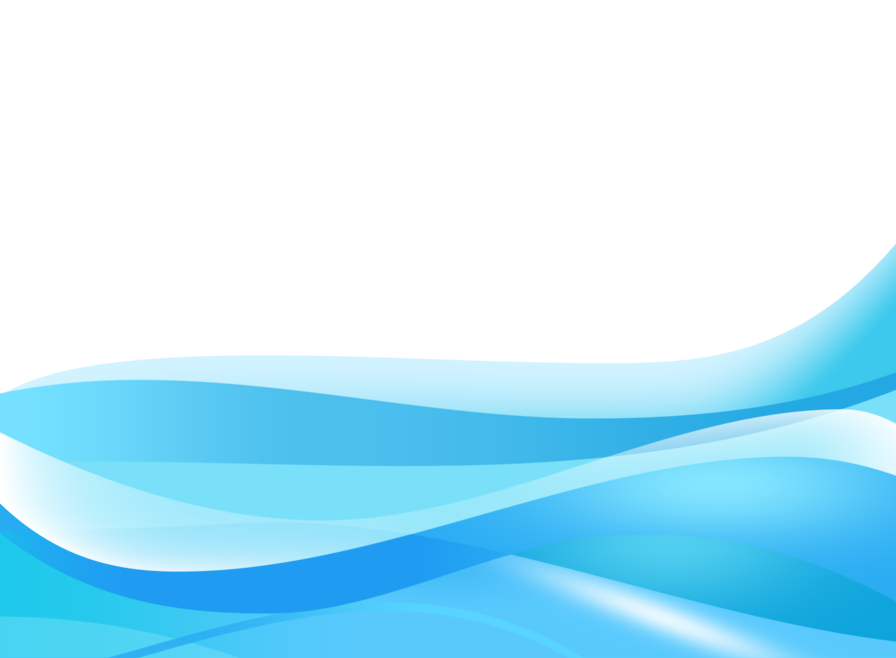
Give the GLSL for this background, as a Shadertoy shader.

```glsl
// Layered blue ribbons sweeping under an empty white sky.
// Each edge is a height curve over x, made of cubic spans and eased rises;
// layers are filled from back to front, then a translucent white sash is added.

const vec3 WHITE      = vec3(1.0);
const vec3 PALE       = vec3(0.82, 0.95, 1.00);
const vec3 PALE_DEEP  = vec3(0.24, 0.79, 0.93);
const vec3 BAND_LEFT  = vec3(0.46, 0.88, 1.00);
const vec3 BAND_MID   = vec3(0.30, 0.75, 0.93);
const vec3 BAND_RIGHT = vec3(0.14, 0.66, 0.89);
const vec3 CYAN       = vec3(0.48, 0.88, 0.98);
const vec3 BLUE       = vec3(0.16, 0.67, 0.95);
const vec3 DEEP_BLUE  = vec3(0.12, 0.61, 0.95);
const vec3 BODY_GLOW  = vec3(0.52, 0.90, 1.00);
const vec3 TEAL       = vec3(0.32, 0.81, 0.94);
const vec3 TEAL_DEEP  = vec3(0.05, 0.64, 0.86);
const vec3 FLOOR_BLUE = vec3(0.35, 0.79, 0.99);
const vec3 FLOOR_TEAL = vec3(0.12, 0.79, 0.92);
const vec3 ARCH_RIGHT = vec3(0.34, 0.84, 1.00);

const float SASH_ALPHA  = 0.22;  // base opacity of the white sash
const float HEM_WIDTH   = 0.034; // softness of its lower white hem
const float ARCH_WIDTH  = 0.013;
const float STREAK_WIDTH = 0.026;

// Cubic height curve over x in [a, b] with four control heights.
float span(float x, float a, float b, vec4 h) {
    float t = clamp((x - a) / (b - a), 0.0, 1.0), s = 1.0 - t;
    return dot(h, vec4(s * s * s, 3.0 * s * s * t, 3.0 * s * t * t, t * t * t));
}

// Drops from the left into a valley, eases up to a crest, then falls away.
// drop: start height, its control height; xs: valley, crest, start of fall.
float swell(float x, vec2 drop, float valley, float crest, vec3 xs, float fall) {
    float left = span(x, 0.0, xs.x, vec4(drop, valley, valley));
    float past = max(x - xs.z, 0.0);
    return left + (crest - valley) * smoothstep(xs.x, xs.y, x) - fall * past * past;
}

// Smooth coverage of the area under a height curve.
float under(float y, float edge) {
    float px = 1.0 / iResolution.y;
    return smoothstep(-px, px, edge - y);
}

float bell(float d, float width) {
    d /= width;
    return exp(-d * d);
}

void mainImage(out vec4 fragColor, in vec2 fragCoord) {
    vec2 p = fragCoord / iResolution.xy;
    float x = p.x, y = p.y;

    // Edges, from top to bottom
    float paleTop = x < 0.68
        ? span(x, 0.0, 0.68, vec4(0.43, 0.485, 0.448, 0.448)) - 0.031 * exp(-18.0 * x)
        : span(x, 0.68, 1.0, vec4(0.448, 0.448, 0.459, 0.63));
    float bandTop = x < 0.66
        ? span(x, 0.0, 0.66, vec4(0.402, 0.465, 0.364, 0.364))
        : span(x, 0.66, 1.0, vec4(0.364, 0.364, 0.379, 0.434));
    float bandBase = span(x, 0.0, 1.0, vec4(0.295, 0.315, 0.23, 0.4075));
    float sashTop  = swell(x, vec2(0.343, 0.2615), 0.209, 0.378, vec3(0.36, 0.94, 0.94), 6.1);
    float sashBase = swell(x, vec2(0.235, 0.148), 0.1315, 0.306, vec3(0.20, 0.88, 0.88), 2.0);
    float ridge = x < 0.26
        ? span(x, 0.0, 0.26, vec4(0.194, 0.195, 0.1974, 0.2046))
        : span(x, 0.26, 1.0, vec4(0.2046, 0.225, 0.065, 0.025));
    float trough = swell(x, vec2(0.19, 0.084), 0.0676, 0.187, vec3(0.30, 0.70, 0.73), 1.39);

    // Upper pale sheet and the medium band below it
    float depth = max(paleTop - y, 0.0);
    float shade = smoothstep(0.0, 0.21, depth + 0.07 * smoothstep(0.75, 1.0, x));
    shade *= mix(0.7, 1.15, smoothstep(0.1, 0.75, x));
    vec3 col = mix(WHITE, mix(PALE, PALE_DEEP, min(shade, 1.0)), under(y, paleTop));
    vec3 band = mix(BAND_LEFT, BAND_MID, smoothstep(0.0, 0.36, x));
    band = mix(band, BAND_RIGHT, smoothstep(0.36, 0.95, x));
    col = mix(col, band, under(y, bandTop));
    col = mix(col, CYAN, under(y, bandBase));

    // Main body with a light pool on the right
    float pool = bell(x - 0.80, 0.20) * bell(y - 0.265, 0.09);
    col = mix(col, mix(BLUE, BODY_GLOW, pool), under(y, sashBase));
    vec3 deep = mix(DEEP_BLUE, BLUE, smoothstep(0.45, 0.6, x));
    deep = mix(FLOOR_TEAL, deep, smoothstep(-0.12, 0.16, x));
    col = mix(col, deep, under(y, min(ridge, sashBase)));

    // Teal lens between trough and ridge
    float lens = bell(x - 0.75, 0.16) * bell(y - 0.18, 0.10);
    col = mix(col, mix(TEAL_DEEP, TEAL, lens), under(y, trough));

    // Floor: teal corner, white streak, small hill and thin arch
    vec3 ground = mix(FLOOR_TEAL, FLOOR_BLUE, smoothstep(0.0, 0.42, x));
    ground = mix(ground, BLUE, 0.55 * bell(x - 0.50, 0.12) * smoothstep(0.06, 0.16, y));
    float streak = bell(y - 0.0925 + 0.5 * (x - 0.677), STREAK_WIDTH) * bell(x - 0.74, 0.14);
    ground = mix(ground, WHITE, 0.85 * streak);
    float hill = 0.063 - 0.88 * x * x;
    ground = mix(ground, CYAN, 0.45 * under(y, hill));
    float arch = span(x, 0.12, 0.651, vec4(0.0, 0.068, 0.15, 0.0));
    float ribbon = under(y, arch) - under(y, arch - ARCH_WIDTH);
    vec3 archColor = mix(BLUE, ARCH_RIGHT, smoothstep(0.2, 0.5, x));
    ground = mix(ground, archColor, 0.85 * ribbon);
    col = mix(col, ground, under(y, min(trough, ridge)));

    // White sash: bright hem on the left, bright crest on the right
    float hem = exp(-max(y - sashBase, 0.0) / HEM_WIDTH) * (1.0 - smoothstep(0.15, 0.5, x));
    float leftGlow = exp(-x / 0.08);
    float crestGlow = exp(-max(sashTop - y, 0.0) / 0.05) * smoothstep(0.5, 0.92, x);
    float tipGlow = smoothstep(0.88, 1.02, x);
    float clear = (1.0 - hem) * (1.0 - leftGlow) * (1.0 - 0.75 * crestGlow) * (1.0 - 0.7 * tipGlow);
    float sash = under(y, sashTop) * (1.0 - under(y, sashBase));
    col = mix(col, WHITE, sash * (1.0 - (1.0 - SASH_ALPHA) * clear));
    col = mix(col, BLUE, 0.10 * sash * under(y, ridge) * smoothstep(0.02, 0.2, x));

    fragColor = vec4(col, 1.0);
}
```
